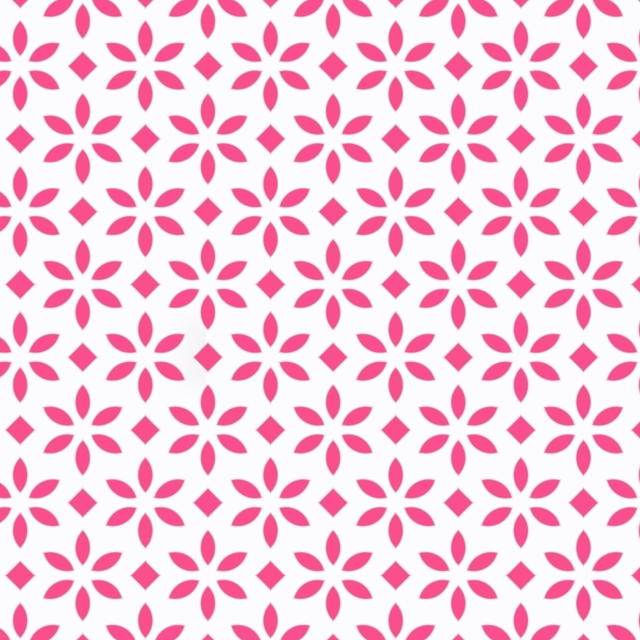
Write a Shadertoy shader that draws this pattern.

```glsl
// Staggered six-petal flowers and small diamonds in pink on white, with soft dull rims.

const float PI = 3.14159265;

const vec3 PAPER = vec3(0.99, 0.99, 1.00);
const vec3 HALO  = vec3(1.00, 0.90, 0.96);
const vec3 PALE  = vec3(0.96, 0.71, 0.81);
const vec3 DUSTY = vec3(0.85, 0.50, 0.63);
const vec3 ROSE  = vec3(0.86, 0.36, 0.54);
const vec3 PINK  = vec3(0.98, 0.31, 0.55);

const vec2 CELL   = vec2(0.1956, 0.2274);   // holds two staggered flowers
const vec2 ANCHOR = vec2(0.5205, 0.5555);   // centre of one flower

// Offset from the nearest point of a rectangular lattice
vec2 repeatCentered(vec2 p, vec2 cell) {
    return mod(p + 0.5 * cell, cell) - 0.5 * cell;
}

// Lens pointing along y, bounded by two circular arcs
float lensDistance(vec2 p, float halfLength, float halfWidth) {
    float radius = (halfLength * halfLength + halfWidth * halfWidth) / (2.0 * halfWidth);
    return length(vec2(abs(p.x) + radius - halfWidth, p.y)) - radius;
}

float diamondDistance(vec2 p, float halfDiagonal) {
    return (abs(p.x) + abs(p.y) - halfDiagonal) * sqrt(0.5);
}

// Folds the plane into one sector, so that a single petal serves for all
float flowerDistance(vec2 p, float petals, float petalCentre, vec2 petalHalfSize) {
    float sector = 2.0 * PI / petals;
    float angle = mod(atan(p.x, p.y) + 0.5 * sector, sector) - 0.5 * sector;
    vec2 folded = length(p) * vec2(sin(angle), cos(angle));
    return lensDistance(folded - vec2(0.0, petalCentre), petalHalfSize.y, petalHalfSize.x);
}

float patternDistance(vec2 p) {
    float d = 1.0;
    for (int i = 0; i < 2; i++) {
        vec2 shifted = p - 0.5 * CELL * float(i);
        vec2 flowerPos = repeatCentered(shifted, CELL);
        vec2 diamondPos = repeatCentered(shifted - vec2(0.5 * CELL.x, 0.0), CELL);
        d = min(d, flowerDistance(flowerPos, 6.0, 0.0434, vec2(0.0108, 0.0264)));
        d = min(d, diamondDistance(diamondPos, 0.0217));
    }
    return d;
}

// Colour bands from the fill out to the paper
vec3 inkColor(float d, float blur, vec3 paper) {
    vec3 color = mix(PINK, ROSE, smoothstep(-blur, blur, d + 0.0022));
    color = mix(color, DUSTY, smoothstep(-blur, blur, d + 0.0007));
    color = mix(color, PALE, smoothstep(-blur, blur, d - 0.0003));
    color = mix(color, HALO, smoothstep(-blur, blur, d - 0.0012));
    return mix(color, paper, smoothstep(-blur, blur, d - 0.0028));
}

// Faint grey smudge that deepens to the right and stops at a crisp edge
float smudge(vec2 uv, float blur) {
    float across = smoothstep(0.25, 0.32, uv.x) * (1.0 - smoothstep(-blur, blur, uv.x - 0.322));
    float along = smoothstep(0.37, 0.42, uv.y) * (1.0 - smoothstep(0.47, 0.53, uv.y));
    return across * along;
}

void mainImage(out vec4 fragColor, in vec2 fragCoord) {
    vec2 uv = fragCoord / iResolution.y;
    float blur = max(0.0008, 0.6 / iResolution.y);

    vec3 paper = PAPER - 0.03 * smudge(uv, blur);
    vec3 color = inkColor(patternDistance(uv - ANCHOR), blur, paper);
    fragColor = vec4(color, 1.0);
}
```
